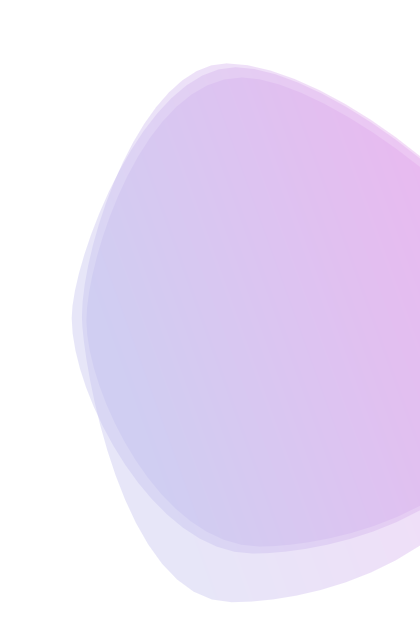
This background is drawn by a WebGL 1 fragment shader. Its source:

```glsl
precision highp float;
// Three overlapping translucent blobs with a lavender to pink gradient on white.
uniform vec2 u_resolution;

const float STEPS = 16.0;
const float LAYER_ALPHA = 0.4;
const vec3 PAPER = vec3(1.0);
const vec3 LAVENDER = vec3(0.765, 0.753, 0.933);
const vec3 PINK = vec3(0.875, 0.663, 0.925);

vec2 bezier(vec2 a, vec2 b, vec2 c, vec2 d, float t) {
  float k = 1.0 - t;
  return k * k * k * a + 3.0 * k * k * t * b + 3.0 * k * t * t * c + t * t * t * d;
}

float segmentDistance(vec2 p, vec2 a, vec2 b) {
  vec2 ap = p - a;
  vec2 ab = b - a;
  return length(ap - ab * clamp(dot(ap, ab) / dot(ab, ab), 0.0, 1.0));
}

// Adds one curve to the field: x is the nearest distance, y the inside sign.
vec2 addCurve(vec2 field, vec2 p, vec2 a, vec2 b, vec2 c, vec2 d) {
  vec2 last = a;
  for (float i = 1.0; i <= STEPS; i++) {
    vec2 next = bezier(a, b, c, d, i / STEPS);
    field.x = min(field.x, segmentDistance(p, last, next));
    if ((last.y > p.y) != (next.y > p.y)) {
      float crossing = mix(last.x, next.x, (p.y - last.y) / (next.y - last.y));
      if (p.x < crossing) field.y = -field.y;
    }
    last = next;
  }
  return field;
}

// Signed distance to a blob given by its extreme points.
// Handles: x at the top, y above the side, z below the side, w at the bottom.
float blob(vec2 p, vec2 top, vec2 left, vec2 bottom, vec2 right,
           vec4 leftHandles, vec4 rightHandles) {
  vec2 X = vec2(1.0, 0.0);
  vec2 Y = vec2(0.0, 1.0);
  vec2 field = vec2(10.0, 1.0);
  field = addCurve(field, p, top, top - X * leftHandles.x,
                   left + Y * leftHandles.y, left);
  field = addCurve(field, p, left, left - Y * leftHandles.z,
                   bottom - X * leftHandles.w, bottom);
  field = addCurve(field, p, bottom, bottom + X * rightHandles.w,
                   right - Y * rightHandles.z, right);
  field = addCurve(field, p, right, right + Y * rightHandles.y,
                   top + X * rightHandles.x, top);
  return field.x * field.y;
}

vec3 addLayer(vec3 base, vec3 tint, float dist, float pixel) {
  float coverage = clamp(0.5 - dist / pixel, 0.0, 1.0);
  return mix(base, tint, coverage * LAYER_ALPHA);
}

void main() {
  vec2 p = gl_FragCoord.xy / u_resolution.y;
  float pixel = 1.0 / u_resolution.y;
  vec2 right = vec2(0.833, 0.505);

  // Tilted gradient shared by all layers
  float slope = dot(p, vec2(0.94, 0.34));
  vec3 tint = mix(LAVENDER, PINK, clamp((slope - 0.322) / 0.502, 0.0, 1.1));

  // Tall blob reaching lowest
  float tall = blob(p, vec2(0.354, 0.901), vec2(0.128, 0.505), vec2(0.362, 0.059), right,
                    vec4(0.130, 0.117, 0.065, 0.172), vec4(0.167, 0.142, 0.359, 0.156));
  // Wide blob reaching furthest left
  float wide = blob(p, vec2(0.368, 0.895), vec2(0.112, 0.503), vec2(0.395, 0.135), right,
                    vec4(0.143, 0.091, 0.121, 0.154), vec4(0.147, 0.141, 0.313, 0.113));
  // Inner core
  float core = blob(p, vec2(0.378, 0.879), vec2(0.135, 0.499), vec2(0.406, 0.146), right,
                    vec4(0.152, 0.098, 0.111, 0.156), vec4(0.135, 0.126, 0.309, 0.098));

  vec3 color = addLayer(PAPER, tint, tall, pixel);
  color = addLayer(color, tint, wide, pixel);
  color = addLayer(color, tint, core, pixel);
  gl_FragColor = vec4(color, 1.0);
}
```
